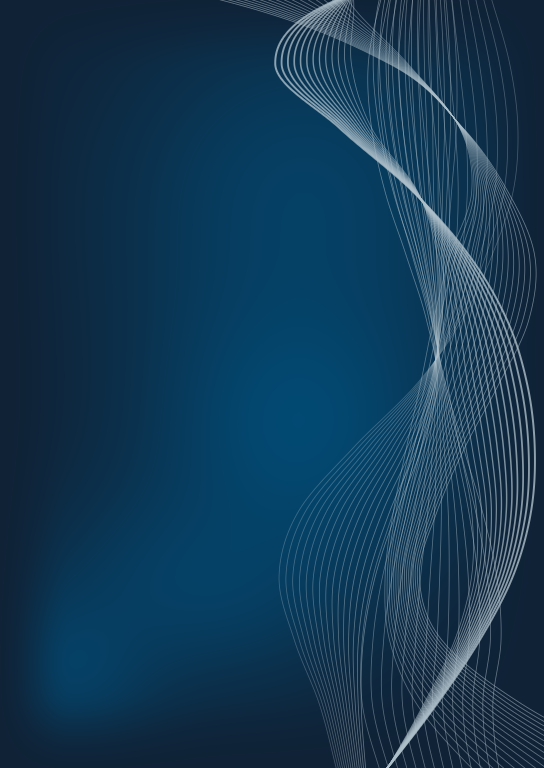
Reproduce this background procedurally as a Shadertoy shader.

```glsl
const vec3 NIGHT = vec3(0.062, 0.132, 0.210);
const vec3 AZURE = vec3(0.000, 0.310, 0.485);
const vec3 SILVER = vec3(0.68, 0.75, 0.79);
const float SPANS = 12.0;        // spline spans down the canvas
const float THIN = 0.0007;       // half widths, in canvas widths
const float THICK = 0.0018;

// Ribbon borders (first, last strand) at even steps from top to bottom
const vec2 BOLD[15] = vec2[15](
    vec2(1.03, 0.63), vec2(0.618, 0.65), vec2(0.506, 0.646), vec2(0.624, 0.683),
    vec2(0.76, 0.768), vec2(0.863, 0.804), vec2(0.932, 0.814), vec2(0.969, 0.823),
    vec2(0.983, 0.845), vec2(0.976, 0.867), vec2(0.943, 0.867), vec2(0.882, 0.836),
    vec2(0.803, 0.779), vec2(0.712, 0.712), vec2(0.61, 0.637));
const vec2 SWEEP[15] = vec2[15](
    vec2(-0.2, 0.6), vec2(0.406, 0.64), vec2(0.716, 0.75), vec2(0.851, 0.845),
    vec2(0.934, 0.867), vec2(0.983, 0.827), vec2(0.972, 0.797), vec2(0.917, 0.773),
    vec2(0.854, 0.747), vec2(0.803, 0.723), vec2(0.771, 0.708), vec2(0.812, 0.716),
    vec2(0.959, 0.766), vec2(1.18, 0.867), vec2(1.4, 1.0));
const vec2 FAN[15] = vec2[15](
    vec2(0.867, 0.738), vec2(0.904, 0.70), vec2(0.937, 0.677), vec2(0.952, 0.683),
    vec2(0.943, 0.708), vec2(0.904, 0.747), vec2(0.849, 0.784), vec2(0.766, 0.804),
    vec2(0.649, 0.775), vec2(0.548, 0.729), vec2(0.513, 0.69), vec2(0.541, 0.668),
    vec2(0.587, 0.664), vec2(0.618, 0.672), vec2(0.646, 0.683));
const vec2 WEAVE[15] = vec2[15](
    vec2(0.738, 0.81), vec2(0.697, 0.83), vec2(0.686, 0.839), vec2(0.697, 0.839),
    vec2(0.723, 0.83), vec2(0.76, 0.821), vec2(0.793, 0.812), vec2(0.819, 0.793),
    vec2(0.852, 0.76), vec2(0.887, 0.723), vec2(0.913, 0.686), vec2(0.921, 0.666),
    vec2(0.906, 0.666), vec2(0.917, 0.697), vec2(0.95, 0.738));

float glow(vec2 uv, vec2 center, vec2 radius) {
    vec2 q = (uv - center) / radius;
    return exp(-dot(q, q));
}

// Box-filtered coverage of a line, also right below one pixel
float lineCoverage(float dist, float halfWidth, float pixel) {
    return clamp(0.5 + (halfWidth - dist) / pixel, 0.0, 1.0)
         - clamp(0.5 - (halfWidth + dist) / pixel, 0.0, 1.0);
}

// Strands blended between two Catmull-Rom borders; x/y pairs run first to last
vec3 drawRibbon(vec3 color, vec2 uv, vec2 knots[15], int count, vec2 halfWidth, vec2 opacity) {
    float s = (1.0 - uv.y) * SPANS;
    int i = clamp(int(s), 0, int(SPANS) - 1);
    float f = s - float(i);
    vec2 a = knots[i], b = knots[i + 1], c = knots[i + 2], d = knots[i + 3];
    vec2 k1 = 0.5 * (c - a);
    vec2 k2 = a - 2.5 * b + 2.0 * c - 0.5 * d;
    vec2 k3 = 0.5 * (d - a) + 1.5 * (b - c);
    vec2 border = b + f * (k1 + f * (k2 + f * k3));
    vec2 slope = (k1 + f * (2.0 * k2 + 3.0 * f * k3)) * SPANS * iResolution.x / iResolution.y;

    for (int n = 0; n < count; n++) {
        float t = float(n) / float(count - 1);
        float m = mix(slope.x, slope.y, t);
        float dist = abs(uv.x - mix(border.x, border.y, t)) / sqrt(1.0 + m * m);
        float ink = lineCoverage(dist, mix(halfWidth.x, halfWidth.y, t), 1.0 / iResolution.x);
        color = mix(color, SILVER, ink * mix(opacity.x, opacity.y, t));
    }
    return color;
}

vec3 backdrop(vec2 uv) {
    // Overlapping soft lights
    float shade = 1.0 - 0.85 * glow(uv, vec2(0.55, 0.45), vec2(0.29, 0.22));
    shade *= 1.0 - 0.62 * glow(uv, vec2(0.56, 0.76), vec2(0.36, 0.23));
    shade *= 1.0 - 0.58 * glow(uv, vec2(0.36, 0.24), vec2(0.28, 0.14));
    shade *= 1.0 - 0.60 * glow(uv, vec2(0.13, 0.13), vec2(0.16, 0.11));

    // Dark frame
    vec2 inset = min(uv, 1.0 - uv);
    float frame = smoothstep(-0.02, 0.13, inset.x) * smoothstep(-0.03, 0.10, inset.y);
    return mix(NIGHT, AZURE, (1.0 - shade) * frame);
}

void mainImage(out vec4 fragColor, in vec2 fragCoord) {
    vec2 uv = fragCoord / iResolution.xy;
    vec3 color = backdrop(uv);
    color = drawRibbon(color, uv, FAN, 15, vec2(THIN), vec2(0.35, 0.55));
    color = drawRibbon(color, uv, WEAVE, 14, vec2(THIN), vec2(0.55, 0.45));
    color = drawRibbon(color, uv, SWEEP, 17, vec2(THIN), vec2(0.60, 0.50));
    color = drawRibbon(color, uv, BOLD, 13, vec2(THICK, THIN), vec2(0.80, 0.55));
    fragColor = vec4(color, 1.0);
}
```
